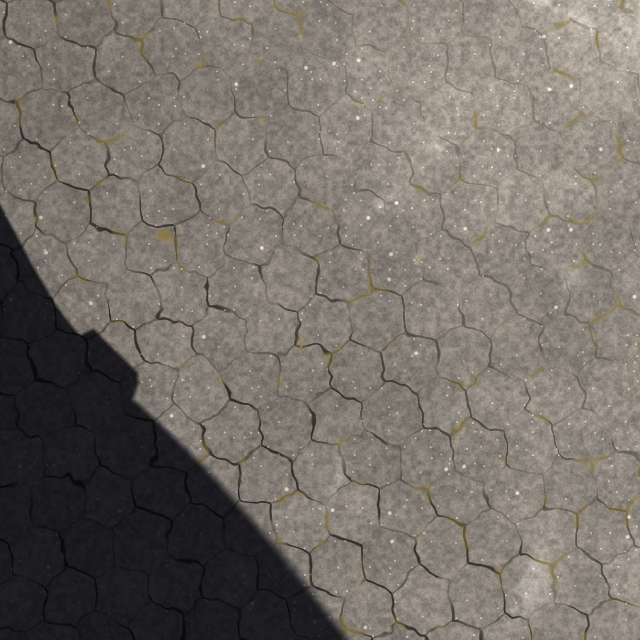
Reproduce this texture procedurally as a WebGL 2 fragment shader.

```glsl
#version 300 es
precision highp float;
// Sunlit paving: a skewed lattice of worn stones drawn as a warped Voronoi
// pattern with cracked joints, grain, moss and pale scuffs. A polygon
// distance casts the soft-edged dark shadow over the lower left.
uniform vec2 u_resolution;
out vec4 fragColor;

const vec2 ORIGIN = vec2(0.482, 0.642);
const mat2 LATTICE = mat2(0.0827, 0.0104, 0.0534, -0.069);
const vec3 STONE = vec3(0.535, 0.507, 0.475);
const vec3 SAND = vec3(0.70, 0.66, 0.58);
const vec3 MOSS = vec3(0.54, 0.46, 0.22);
const vec3 SHADE = vec3(0.205, 0.215, 0.27);

const int CORNERS = 15;
const vec2 SHADOW[CORNERS] = vec2[](
  vec2(-0.1, 0.88), vec2(0.0, 0.681), vec2(0.052, 0.583), vec2(0.091, 0.518),
  vec2(0.124, 0.476), vec2(0.146, 0.486), vec2(0.215, 0.418),
  vec2(0.217, 0.402), vec2(0.208, 0.376), vec2(0.26, 0.329),
  vec2(0.326, 0.264), vec2(0.39, 0.193), vec2(0.456, 0.115),
  vec2(0.56, -0.02), vec2(-0.1, -0.1));

float hash(vec2 p) {
  vec3 q = fract(p.xyx * vec3(0.1031, 0.103, 0.0973));
  q += dot(q, q.yzx + 33.33);
  return fract((q.x + q.y) * q.z);
}

vec2 hash2(vec2 p) { return vec2(hash(p), hash(p + 71.7)); }

float noise(vec2 p) {
  vec2 i = floor(p), f = fract(p);
  f = f * f * (3.0 - 2.0 * f);
  return mix(mix(hash(i), hash(i + vec2(1, 0)), f.x),
             mix(hash(i + vec2(0, 1)), hash(i + vec2(1, 1)), f.x), f.y);
}

float fbm(vec2 p) {
  float sum = 0.0, amp = 0.5;
  for (int i = 0; i < 4; i++) {
    sum += amp * noise(p);
    p = p * 2.03 + 17.1;
    amp *= 0.5;
  }
  return sum / 0.9375;
}

vec2 warp(vec2 p, float freq, float amount) {
  return amount * (vec2(noise(p * freq + 9.0), noise(p * freq + 57.0)) - 0.5);
}

// Offset from p to the stone centre of a lattice cell
vec2 toCentre(vec2 p, vec2 cell) {
  return ORIGIN + LATTICE * cell + 0.009 * (hash2(cell + 40.0) - 0.5) - p;
}

// xy: stone cell, z: distance to the joint, w: 1 on the fainter cross joints
vec4 paving(vec2 p) {
  vec2 base = round(inverse(LATTICE) * (p - ORIGIN)), cell = base, near = vec2(9.0);
  for (int k = 0; k < 9; k++) {
    vec2 c = base + vec2(k % 3 - 1, k / 3 - 1), r = toCentre(p, c);
    if (dot(r, r) < dot(near, near)) { near = r; cell = c; }
  }
  float edge = 9.0, cross_ = 0.0;
  for (int k = 0; k < 25; k++) {
    vec2 step_ = vec2(k % 5 - 2, k / 5 - 2);
    if (step_ == vec2(0)) continue;
    vec2 r = toCentre(p, cell + step_);
    float d = dot(0.5 * (near + r), normalize(r - near));
    if (d < edge) { edge = d; cross_ = step_.x == 0.0 ? 1.0 : 0.0; }
  }
  return vec4(cell, edge, cross_);
}

float polygonDistance(vec2 p) {
  float d = 9.0, side = 1.0;
  for (int i = 0, j = CORNERS - 1; i < CORNERS; j = i, i++) {
    vec2 e = SHADOW[j] - SHADOW[i], w = p - SHADOW[i];
    d = min(d, length(w - e * clamp(dot(w, e) / dot(e, e), 0.0, 1.0)));
    bvec3 c = bvec3(p.y >= SHADOW[i].y, p.y < SHADOW[j].y, e.x * w.y > e.y * w.x);
    if (all(c) || !any(c)) side = -side;
  }
  return side * d;
}

// Soft elliptical spot turned by an angle
float glow(vec2 p, vec2 centre, vec2 radius, float angle) {
  float s = sin(angle), c = cos(angle);
  vec2 q = mat2(c, -s, s, c) * (p - centre) / radius;
  return exp(-dot(q, q));
}

// Sparse round pebbles, one per grid cell at most
float specks(vec2 p, float grid, float share, float radius) {
  vec2 cell = floor(p * grid);
  vec2 at = 0.25 + 0.5 * hash2(cell + 5.0);
  float d = length(fract(p * grid) - at) / grid;
  return step(1.0 - share, hash(cell + 13.0)) * (1.0 - smoothstep(0.4, 1.0, d / radius));
}

void main() {
  vec2 p = gl_FragCoord.xy / u_resolution;
  vec2 bent = p + warp(p, 26.0, 0.017) + warp(p, 85.0, 0.006);
  vec4 stone = paving(bent);
  float patchy = fbm(p * 14.0), grit = fbm(p * 130.0);

  // Broad light across the ground
  float light = 0.94 + 0.12 * p.x - 0.05 * glow(p, vec2(0.1, 0.85), vec2(0.3), 0.0);
  light += 0.15 * glow(p, vec2(0.74, 0.82), vec2(0.22, 0.18), 0.4);
  light += 0.22 * glow(p, vec2(1.0, 1.0), vec2(0.24, 0.12), -0.5);
  light -= 0.04 * glow(p, vec2(0.55, 0.35), vec2(0.2), 0.0);

  // Worn stone surface
  vec3 colour = STONE * light * (0.97 + 0.06 * hash(stone.xy + 3.0));
  colour *= 1.0 + 0.16 * (patchy - 0.5) + 0.42 * (grit - 0.5) + 0.14 * (noise(p * 420.0) - 0.5);

  // Joints: sandy rims under broken dark cracks
  float bright = smoothstep(0.75, 1.5, p.x + p.y);
  float broken = smoothstep(0.25, 0.6, noise(p * 24.0 + 31.0));
  float rim = 1.0 - smoothstep(0.0, 0.0045, stone.z);
  colour = mix(colour, SAND * light, rim * (0.12 + 0.36 * bright) * (0.4 + 0.6 * patchy));
  float width = 0.0011 + 0.0012 * noise(p * 40.0);
  float crack = 1.0 - smoothstep(width * 0.4, width + 0.0012, stone.z);
  colour *= 1.0 - crack * mix(0.62, 0.25, bright) * mix(1.0, 0.5, stone.w) * (0.35 + 0.65 * broken);

  // Moss in the joints and one dry tuft
  float moss = smoothstep(0.68, 0.82, noise(p * 32.0 + 80.0)) * (1.0 - smoothstep(0.001, 0.006, stone.z));
  float tuft = glow(p, vec2(0.258, 0.633), vec2(0.013, 0.009), 0.0) * smoothstep(0.3, 0.6, grit);
  colour = mix(colour, MOSS, clamp(0.45 * moss + tuft, 0.0, 0.9));

  // Pale scuffs and pebbles
  float scuff = glow(p, vec2(0.685, 0.77), vec2(0.028, 0.008), -0.5)
    + glow(p, vec2(0.6, 0.68), vec2(0.022, 0.012), 0.8)
    + glow(p, vec2(0.652, 0.588), vec2(0.009, 0.016), 0.0)
    + 0.7 * glow(p, vec2(0.523, 0.245), vec2(0.045, 0.013), 1.2)
    + 0.8 * glow(p, vec2(0.83, 0.09), vec2(0.07, 0.022), 1.2)
    + 0.7 * glow(p, vec2(0.89, 0.56), vec2(0.03, 0.014), 0.7)
    + glow(p, vec2(0.87, 0.985), vec2(0.09, 0.01), -0.45);
  colour += 0.17 * scuff * smoothstep(0.25, 0.65, fbm(p * 60.0));
  colour += 0.22 * specks(p, 75.0, 0.14, 0.0022) + 0.3 * specks(p + 0.37, 24.0, 0.08, 0.0042);

  // Shadow, softer toward its foot
  float softness = mix(0.011, 0.004, smoothstep(0.1, 0.5, p.y));
  float lit = smoothstep(-softness, softness, polygonDistance(p));
  fragColor = vec4(colour * mix(SHADE, vec3(1.0), lit), 1.0);
}
```
